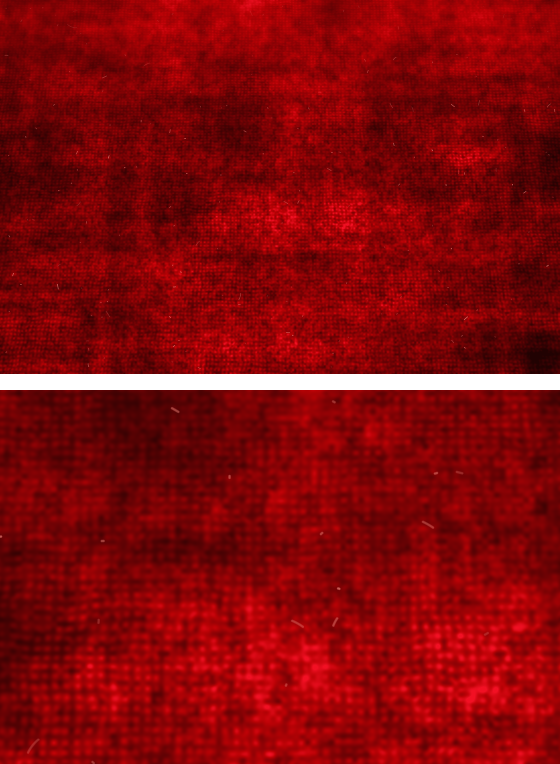
Top: the whole. Bottom: its middle third, enlarged.
This texture is drawn by a Shadertoy shader. Its source:

```glsl
// Worn red velvet cloth: blotchy pile, fine weave fading into soft focus, stray lint.

const float TAU = 6.2831853;
const vec3 LINT_COLOR = vec3(0.92, 0.50, 0.46);

float hash(vec2 p) {
    vec3 q = fract(vec3(p.xyx) * 0.1031);
    q += dot(q, q.yzx + 33.33);
    return fract((q.x + q.y) * q.z);
}

float noise(vec2 p) {
    vec2 cell = floor(p);
    vec2 f = fract(p);
    f = f * f * (3.0 - 2.0 * f);
    float low = mix(hash(cell), hash(cell + vec2(1, 0)), f.x);
    float high = mix(hash(cell + vec2(0, 1)), hash(cell + vec2(1, 1)), f.x);
    return mix(low, high, f.y);
}

// Noise centred on zero
float signedNoise(vec2 p) {
    return noise(p) - 0.5;
}

float fbm(vec2 p, int octaves) {
    float sum = 0.0;
    float gain = 0.5;
    for (int i = 0; i < octaves; i++) {
        sum += gain * signedNoise(p);
        p = mat2(1.6, 1.2, -1.2, 1.6) * p + 17.3;
        gain *= 0.55;
    }
    return sum;
}

float glow(vec2 p, vec2 center, vec2 radius) {
    vec2 d = (p - center) / radius;
    return exp(-dot(d, d));
}

// Large areas of light and shade
float broadLight(vec2 p) {
    float light = 0.45;
    light += 0.24 * glow(p, vec2(0.75, 0.92), vec2(0.60, 0.19));
    light += 0.13 * glow(p, vec2(0.83, 0.55), vec2(0.15, 0.25));
    light += 0.09 * glow(p, vec2(0.70, 0.25), vec2(0.70, 0.30));
    light -= 0.11 * glow(p, vec2(1.03, 0.70), vec2(0.14, 0.11));
    light -= 0.12 * glow(p, vec2(0.60, 0.52), vec2(0.17, 0.08));
    light -= 0.12 * glow(p, vec2(0.71, 0.25), vec2(0.13, 0.08));
    light -= 0.11 * smoothstep(0.35, 0.0, p.x);
    light -= 0.07 * smoothstep(1.15, 1.5, p.x);
    return light;
}

// Worn patches and long creases along both thread directions
float wear(vec2 p) {
    float patches = 0.50 * fbm(p * vec2(5.0, 7.5) + 4.7, 5);
    float across = 0.15 * signedNoise(p * vec2(3.0, 38.0) + 9.1);
    float upright = 0.13 * signedNoise(p * vec2(26.0, 2.2) + 31.0);
    return patches + across + upright;
}

// Threads converge and tighten towards the far (upper) edge
float weave(vec2 p) {
    vec2 thread = vec2((p.x - 0.75) * mix(92.0, 112.0, p.y),
                       p.y * (82.0 + 32.0 * p.y));
    thread += 0.55 * vec2(signedNoise(p * 34.0), signedNoise(p * 34.0 + 50.0));
    vec2 wave = cos(TAU * thread);
    float strength = 0.45 + 1.1 * noise(p * 9.0 + 70.0);
    return strength * (0.5 * wave.x + 0.6 * wave.y + 0.3 * wave.x * wave.y);
}

// One short curved fibre at most in each cell of a grid
float lint(vec2 p, float cells, float chance, float seed, float pixel) {
    vec2 id = floor(p * cells);
    vec2 key = id + seed;
    vec2 jitter = vec2(hash(key + 3.1), hash(key + 7.7));
    vec2 d = p - (id + 0.25 + 0.5 * jitter) / cells;
    float angle = TAU * hash(key + 11.3);
    d = mat2(cos(angle), -sin(angle), sin(angle), cos(angle)) * d;
    float halfLength = (0.012 + 0.13 * pow(hash(key + 19.9), 5.0)) / cells;
    d.y -= 45.0 * (hash(key + 23.0) - 0.5) * d.x * d.x;
    float dist = length(vec2(max(abs(d.x) - halfLength, 0.0), d.y));
    float body = 1.0 - smoothstep(0.0007 - 0.5 * pixel, 0.0013 + 0.5 * pixel, dist);
    float present = step(hash(key + 29.0), chance);
    return body * present * (0.25 + 0.75 * hash(key + 37.0));
}

vec3 velvetColor(float tone) {
    float sheen = smoothstep(0.70, 1.0, tone);
    return vec3(tone, 0.007 + 0.06 * sheen, 0.006 + 0.022 * tone + 0.12 * sheen);
}

void mainImage(out vec4 fragColor, in vec2 fragCoord) {
    vec2 p = fragCoord / iResolution.y;
    float focus = mix(0.30, 1.0, smoothstep(1.0, 0.55, p.y));

    // Pile: shade, wear, weave and grain
    float tone = broadLight(p) + wear(p);
    float grain = 0.34 * signedNoise(p * 105.0) + 0.34 * signedNoise(p * 190.0 + 13.0);
    float softGrain = 0.26 * signedNoise(p * 48.0 + 5.0);
    tone *= 1.0 + focus * (0.13 * weave(p) + grain) + softGrain;
    vec3 color = velvetColor(clamp(tone, 0.13, 0.95));

    // Lint: sparse long fibres, then finer specks
    float lintMask = 0.0;
    for (int i = 0; i < 3; i++) {
        float layer = float(i);
        lintMask = max(lintMask, lint(p, 9.0 + 7.0 * layer, 0.14, 41.0 * layer, 1.0 / iResolution.y));
    }
    color = mix(color, LINT_COLOR, 0.8 * lintMask * focus);

    fragColor = vec4(color, 1.0);
}
```
